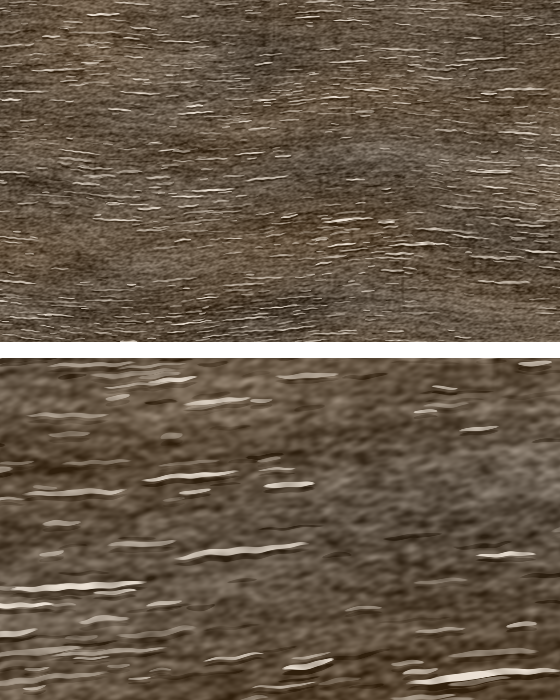
Top: the whole. Bottom: its middle third, enlarged.
A WebGL 1 fragment shader for this texture:

```glsl
precision highp float;
// Brown limed oak: fine horizontal grain with pale, broken flecks in the pores.

uniform vec2 u_resolution;

vec2 hash2(vec2 p) {
  vec3 q = fract(p.xyx * vec3(0.1031, 0.1030, 0.0973));
  q += dot(q, q.yzx + 33.33);
  return fract((q.xx + q.yz) * q.zy);
}

float corner(vec2 cell, vec2 offset) {
  float angle = 6.2832 * hash2(cell).x;
  return dot(vec2(cos(angle), sin(angle)), offset);
}

// Gradient noise, about -1 to 1
float noise(vec2 p) {
  vec2 i = floor(p), f = p - i;
  vec2 u = f * f * f * (f * (f * 6.0 - 15.0) + 10.0);
  vec2 e = vec2(1.0, 0.0);
  float low = mix(corner(i, f), corner(i + e, f - e), u.x);
  float high = mix(corner(i + e.yx, f - e.yx), corner(i + 1.0, f - 1.0), u.x);
  return 1.4 * mix(low, high, u.y);
}

// Scattered tapered flecks: x is the filling, y the shadow under it
vec2 flecks(vec2 p, vec2 size, float density, float thickness, float seed) {
  vec2 home = floor(p / size);
  float soft = 0.5 / u_resolution.y;
  vec2 result = vec2(0.0);
  for (int j = -1; j <= 1; j++) {
    for (int i = -1; i <= 1; i++) {
      vec2 cell = home + vec2(float(i), float(j));
      vec2 key = cell + seed + 100.0;
      vec2 place = hash2(key), shape = hash2(key + 57.3), chance = hash2(key + 191.7);
      vec2 center = (cell + place) * size;
      float cluster = density + 0.5 * noise(center * vec2(1.6, 6.0) + 31.0);
      float present = step(chance.x, cluster);
      vec2 d = p - center;
      d.y -= d.x * 0.06 * (shape.y - 0.5);
      float reach = size.x * mix(0.16, 0.5, shape.x * shape.x);
      float along = d.x / reach;
      float body = thickness * mix(0.5, 1.0, shape.y) * sqrt(max(0.0, 1.0 - along * along));
      float inside = present * (1.0 - smoothstep(0.85, 1.05, abs(along)));
      float strength = inside * mix(0.3, 1.0, chance.y);
      float light = 1.0 - smoothstep(-soft, soft, abs(d.y) - body);
      float shade = 1.0 - smoothstep(-soft, soft, abs(d.y + 0.005) - body);
      result = max(result, strength * vec2(light, shade));
    }
  }
  return result;
}

// Faint upright saw marks, broken along their length
float sawMarks(vec2 p) {
  float column = floor(p.x / 0.22);
  float x = (column + 0.2 + 0.6 * hash2(vec2(column, 8.0)).x) * 0.22;
  float wander = 0.004 * noise(vec2(p.y * 9.0, column));
  float line = 1.0 - smoothstep(0.001, 0.006, abs(p.x - x - wander));
  return line * smoothstep(0.0, 0.6, noise(vec2(column * 3.7, p.y * 5.0)));
}

void main() {
  vec2 p = gl_FragCoord.xy / u_resolution.y;

  // Bend the grain gently, then roughen it
  vec2 grain = p;
  grain.y += 0.045 * noise(p * vec2(1.3, 2.2) + 4.0);
  grain.y += 0.008 * noise(p * vec2(5.0, 9.0) + 17.0);
  vec2 ragged = grain;
  ragged.y += 0.0028 * noise(p * vec2(42.0, 30.0) + 9.0);

  // Wood tone: broad bands, fibres, fine grit and a diagonal weave
  float tone = 0.322;
  tone += 0.09 * noise(grain * vec2(1.5, 5.0) + 2.0);
  tone += 0.07 * noise(grain * vec2(3.0, 22.0) + 22.0);
  tone += 0.08 * noise(grain * vec2(6.0, 60.0) + 40.0);
  tone += 0.12 * noise(ragged * vec2(28.0, 125.0) + 70.0);
  tone += 0.09 * noise(p * vec2(85.0, 145.0) + 130.0);
  tone += 0.07 * noise(vec2(p.x + p.y, 1.4 * p.y - 0.7 * p.x) * vec2(55.0, 105.0) + 90.0);

  // Dark pores and saw marks
  float pores = flecks(ragged, vec2(0.09, 0.014), 0.4, 0.0024, 300.0).x;
  tone -= 0.13 * pores + 0.06 * sawMarks(p);

  // Pale filling in long and short pores
  vec2 longFlecks = flecks(ragged, vec2(0.16, 0.019), 0.33, 0.0034, 0.0);
  vec2 shortFlecks = flecks(ragged, vec2(0.07, 0.012), 0.3, 0.0024, 500.0);
  tone -= 0.15 * max(longFlecks.y, 0.7 * shortFlecks.y);
  float filling = max(longFlecks.x, 0.8 * shortFlecks.x);
  filling *= 0.92 + 0.35 * noise(p * vec2(45.0, 80.0) + 5.0);

  float warmth = 1.0 + 0.3 * noise(grain * vec2(2.0, 5.0) + 60.0);
  vec3 wood = vec3(max(tone, 0.12)) + warmth * vec3(0.058, 0.0, -0.065);
  vec3 lime = vec3(0.92, 0.88, 0.83);
  gl_FragColor = vec4(mix(wood, lime, clamp(filling, 0.0, 1.0)), 1.0);
}
```
